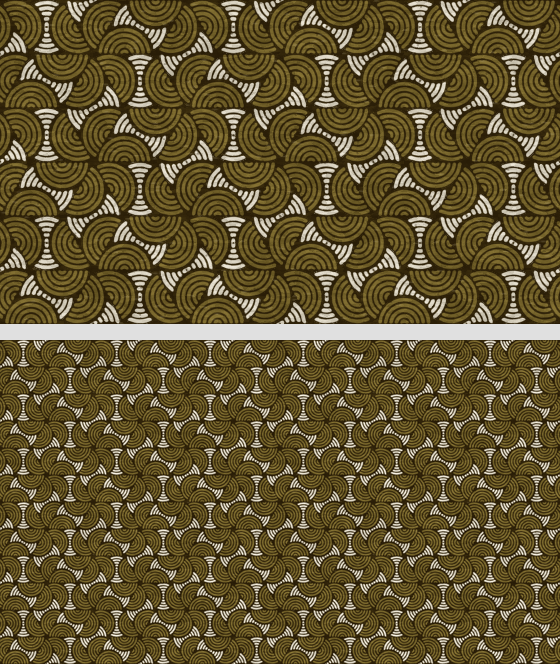
Top: one tile. Bottom: repeated 2 by 2.
A WebGL 1 fragment shader for this pattern:

```glsl
precision highp float;
// Interlocking fans of concentric arcs with pale hourglasses between them.
// The plane folds into 60 degree sectors around a triangular lattice; each
// sector holds one half-disc fan and half an hourglass, then gets worn grain.

uniform vec2 u_resolution;

const float PI = 3.14159265;
const float TAU = 6.2831853;
const vec2 REPEATS = vec2(3.0, 3.0);        // lattice cells across and down
const vec2 CELL = vec2(1.7320508, 1.0);     // cell size, lattice spacing = 1
const float REACH = 0.25;                   // radius of fans and hourglasses
const float RING_STEP = 0.05;               // five rings per radius
const float FAN_HALF = 0.0165;              // half width of a fan ring
const float BAR_HALF = 0.0175;              // half width of an hourglass bar
const float FAN_GAP = 0.005;                // gap along the flat fan base
const float WAIST_CLEAR = 0.271;            // clearance from fan centre to bars
const vec2 FAN_CENTRE = vec2(0.2886751, 0.0);
const vec2 WAIST = vec2(0.4330127, 0.25);   // centre of the hourglass
const vec2 GRAIN_CELLS = vec2(72.0, 120.0); // flat flecks, whole counts wrap
const vec2 SPECK_CELLS = vec2(150.0, 88.0);
const vec3 INK = vec3(0.155, 0.108, 0.024);
const vec3 INK_WORN = vec3(0.235, 0.180, 0.055);
const vec3 GOLD_DARK = vec3(0.355, 0.295, 0.110);
const vec3 GOLD = vec3(0.530, 0.455, 0.205);
const vec3 BONE_DARK = vec3(0.730, 0.700, 0.620);
const vec3 BONE = vec3(0.930, 0.905, 0.845);

vec2 hash2(vec2 id) {
  vec2 s = vec2(dot(id, vec2(127.1, 311.7)), dot(id, vec2(269.5, 183.3)));
  return fract(sin(s) * 4375.85);
}

// Wrapping cellular noise: x = nearest distance, y = random value of that cell
vec2 cellular(vec2 uv, vec2 count) {
  vec2 base = floor(uv * count);
  vec2 local = fract(uv * count);
  vec2 best = vec2(8.0, 0.0);
  for (int j = -1; j <= 1; j++) {
    for (int i = -1; i <= 1; i++) {
      vec2 offset = vec2(float(i), float(j));
      vec2 rnd = hash2(mod(base + offset, count));
      float d = length(offset + rnd - local);
      if (d < best.x) best = vec2(d, fract(rnd.x * 7.3 + rnd.y * 3.1));
    }
  }
  return best;
}

// Broad, seamless cloudiness from layered sines, about -1 to 1
float mottle(vec2 uv) {
  vec2 w = uv + 0.03 * sin(TAU * (uv.yx * vec2(4.0, 3.0) + vec2(0.2, 0.6)));
  float a = sin(TAU * (3.0 * w.x + 2.0 * w.y));
  float b = sin(TAU * (7.0 * w.x - 5.0 * w.y) + 1.7);
  float c = sin(TAU * (4.0 * w.x + 13.0 * w.y) + 4.1);
  return (a + b + c) / 3.0;
}

// Offset from the nearest point of the triangular lattice
vec2 latticeOffset(vec2 p) {
  vec2 a = (fract(p / CELL + 0.5) - 0.5) * CELL;
  vec2 b = (fract(p / CELL) - 0.5) * CELL;
  return dot(a, a) < dot(b, b) ? a : b;
}

// Turn any direction into the sector from 0 to 60 degrees
vec2 foldSector(vec2 q) {
  float turn = floor(atan(q.y, q.x) / (PI / 3.0)) * PI / 3.0;
  float c = cos(turn), s = sin(turn);
  return vec2(c * q.x + s * q.y, c * q.y - s * q.x);
}

float rings(float r, float halfWidth) {
  float d = abs(fract(r / RING_STEP) - 0.5) * RING_STEP - halfWidth;
  return max(d, r - REACH);
}

// Intersection of two distances with rounded corners
float roundedCut(float a, float b, float k) {
  return min(-k, max(a, b)) + length(max(vec2(a, b) + k, 0.0));
}

void main() {
  vec2 uv = gl_FragCoord.xy / u_resolution;
  vec2 p = uv * REPEATS * CELL;
  float soft = max(0.8 * REPEATS.y / u_resolution.y, 0.005);

  // Wear fields
  vec2 warped = uv + vec2(0.0, 0.004 * sin(TAU * (5.0 * uv.x + 2.0 * uv.y)));
  vec2 fleck = cellular(warped, GRAIN_CELLS);
  vec2 speck = cellular(uv, SPECK_CELLS);
  float cloud = mottle(uv);
  float tone = 0.55 + 0.20 * cloud + 0.55 * (fleck.y - 0.5) - 0.25 * (fleck.x - 0.45);
  tone = clamp(tone + 0.25 * (speck.y - 0.5), 0.0, 1.0);

  // Fan and hourglass distances
  vec2 q = foldSector(latticeOffset(p));
  float nearFan = length(q - FAN_CENTRE);
  float farFan = length(q - 2.0 * WAIST + FAN_CENTRE);
  float fan = roundedCut(rings(nearFan, FAN_HALF), FAN_GAP - q.y, FAN_HALF);
  float sides = WAIST_CLEAR - min(nearFan, farFan);
  float bars = roundedCut(rings(length(q - WAIST), BAR_HALF), sides, BAR_HALF);

  // Colour, with slightly ragged edges
  float ragged = 0.004 * (speck.y - 0.5);
  float fanMask = 1.0 - smoothstep(-soft, soft, fan + ragged);
  float barMask = 1.0 - smoothstep(-soft, soft, bars + ragged);
  vec3 colour = mix(INK, INK_WORN, tone * tone);
  colour = mix(colour, mix(GOLD_DARK, GOLD, tone), fanMask);
  colour = mix(colour, mix(BONE_DARK, BONE, tone), barMask);

  // Pale scuffs and dark chips
  float scuff = step(0.96, fleck.y) * (1.0 - smoothstep(0.1, 0.5, fleck.x));
  float chip = step(0.95, speck.y) * (1.0 - smoothstep(0.1, 0.5, speck.x));
  colour = mix(colour, BONE_DARK, 0.14 * scuff);
  colour = mix(colour, INK, 0.30 * chip);
  gl_FragColor = vec4(colour, 1.0);
}
```
